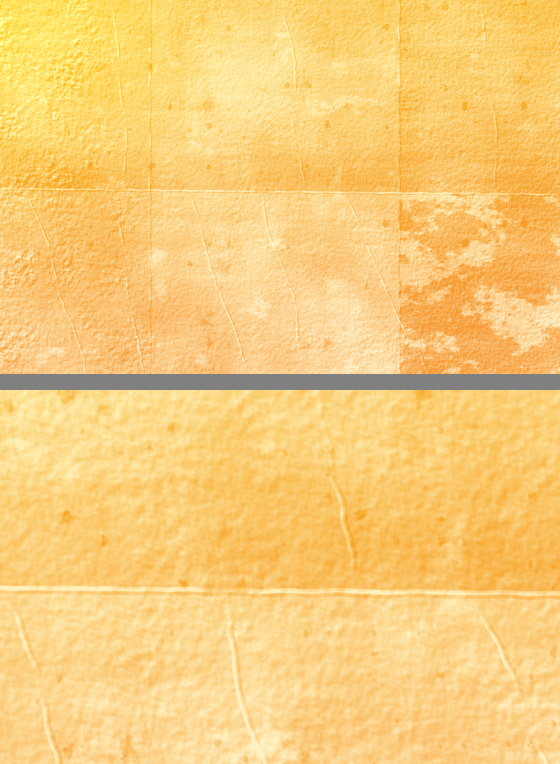
Top, the full canvas; bottom, a detail of the centre.
Reproduce this texture procedurally as a Shadertoy shader.

```glsl
// Weathered plaster wall of three by two panels, washed from yellow down to orange.

vec2 hash2(vec2 p) {
    vec3 q = fract(p.xyx * vec3(0.1031, 0.1030, 0.0973));
    q += dot(q, q.yzx + 33.33);
    return fract((q.xx + q.yz) * q.zy);
}

float corner(vec2 cell, vec2 offset) {
    float angle = 6.2832 * hash2(cell).x;
    return dot(vec2(cos(angle), sin(angle)), offset);
}

float gradientNoise(vec2 p) {
    vec2 i = floor(p), f = fract(p);
    vec2 u = f * f * f * (f * (f * 6.0 - 15.0) + 10.0);
    vec2 e = vec2(1, 0);
    return mix(mix(corner(i, f), corner(i + e, f - e), u.x),
               mix(corner(i + e.yx, f - e.yx), corner(i + 1.0, f - 1.0), u.x), u.y);
}

float fbm(vec2 p, int octaves) {
    float sum = 0.0, amp = 0.6;
    for (int i = 0; i < octaves; i++) {
        sum += amp * gradientNoise(p);
        p = mat2(1.6, 1.2, -1.2, 1.6) * p + 17.3;
        amp *= 0.6;
    }
    return sum;
}

// Bumps lit from the upper left
float relief(vec2 p) {
    return fbm(p, 3) - fbm(p + vec2(-0.25, 0.3), 3);
}

// Soft line of given half width, never thinner than a pixel
float line(float d, float width) {
    float soft = 0.8 / iResolution.y;
    return smoothstep(width + soft, max(width - soft, 0.0), abs(d));
}

// Sparse ragged dark pits, one at most per cell
float pits(vec2 p) {
    vec2 cell = floor(p), h = hash2(cell + 51.0);
    vec2 d = (fract(p) - 0.35 - 0.3 * h) * vec2(1.3, 0.9);
    float r = 0.2 * h.y + 0.3 * fbm(p * 4.0, 3);
    return step(0.86, h.x) * smoothstep(r + 0.06, r - 0.06, length(d));
}

// Long thin scratches, three above the level seam and five below it
float scratches(vec2 uv, float seamY) {
    float sum = 0.0;
    for (int i = 0; i < 8; i++) {
        float k = float(i), upper = step(k, 2.5), j = k - 3.0;
        float x0 = mix(0.05 + 0.14 * j, 0.20 + 0.29 * k + 0.02 * k * k, upper);
        float fall = mix(seamY, 1.0, upper) - uv.y;
        float slope = mix(0.12 + 0.22 * hash2(vec2(k, 4)).x, 0.06, upper);
        float bend = 0.02 * gradientNoise(vec2(k * 7.3, fall * 5.0))
                   + 0.003 * gradientNoise(vec2(k * 3.1, fall * 45.0));
        float d = (uv.x - x0 - slope * fall - bend) * 1.4;
        float span = smoothstep(0.0, 0.05, fall) * smoothstep(0.53, 0.46, fall);
        float wear = smoothstep(-0.5, 0.2, gradientNoise(vec2(k * 5.7, fall * 14.0)));
        sum += span * wear * (line(d, 0.0013) - 0.7 * line(d - 0.004, 0.0011));
    }
    return sum;
}

void mainImage(out vec4 fragColor, in vec2 fragCoord) {
    vec2 uv = fragCoord / iResolution.xy;
    vec2 p = fragCoord / iResolution.y;
    float aspect = iResolution.x / iResolution.y;

    // Panel layout
    float seamY = 0.496 - 0.016 * uv.x;
    float upper = smoothstep(-0.003, 0.003, uv.y - seamY);
    float right = smoothstep(0.709, 0.715, uv.x);
    float left = smoothstep(0.30, 0.04, uv.x + 0.25 * fbm(p * 4.0, 4));
    float middle = smoothstep(0.262, 0.272, uv.x) * (1.0 - right);

    // Broad stains and pale patches
    float tone = 0.45 + 0.55 * fbm(p * 2.6 + 3.0, 6);
    vec2 glow = (uv - vec2(0.53, 0.79)) * vec2(4.2, 4.5);
    tone += 0.38 * upper * middle * exp(-dot(glow, glow));
    tone -= upper * 0.24 * smoothstep(0.20, 0.0, uv.y - seamY);
    tone += (1.0 - upper) * middle * (0.10 + 0.12 * smoothstep(0.35, 0.65, uv.x));
    tone += 0.15 * fbm(p * vec2(3.0, 32.0), 4) * (1.0 + right);
    tone += 0.20 * fbm(p * vec2(14.0, 4.0) + 5.0, 4) * middle;

    // Crisp surface grain, rough and clumped toward the left
    float clump = smoothstep(-0.25, 0.35, fbm(p * 7.0 + 12.0, 3));
    tone += relief(p * 100.0) * (0.40 + 0.15 * right);
    tone += relief(p * 62.0 + 9.0) * (0.10 + 0.35 * clump + left * (0.35 + 0.6 * clump));
    tone += left * 0.12 * smoothstep(0.2, 0.8, uv.y);

    // Flaked paint, heavy and finely broken in the lower right panel
    float flakes = fbm(p * vec2(6.0, 9.0) + 31.0, 6) + 0.45 * fbm(p * vec2(28.0, 40.0), 4);
    float flaked = right * (1.0 - upper);
    tone += flaked * (0.55 * smoothstep(-0.06, 0.16, flakes) - 0.26);
    tone += (1.0 - flaked) * 0.26 * smoothstep(0.24, 0.46, flakes);
    tone -= (1.0 - flaked) * 0.24 * smoothstep(0.32, 0.50, -flakes);

    // Pits and scratches
    tone -= 0.40 * pits(p * 19.0) * (1.0 - 0.5 * left) + 0.32 * pits(p * 50.0 + 8.0);
    tone += 0.38 * scratches(uv, seamY);

    // Upright seams repeat at the panel width; the level seam splits the rows
    float across = (fract((uv.x - 0.267) / 0.445 + 0.5) - 0.5) * 0.445 * aspect;
    across += 0.004 * gradientNoise(vec2(uv.x * 2.0, p.y * 30.0));
    float down = uv.y - seamY + 0.003 * gradientNoise(vec2(p.x * 28.0, 2.0));
    float wearV = smoothstep(-0.1, 0.3, gradientNoise(vec2(floor(uv.x * 2.0) * 9.0, p.y * 17.0)));
    float wearH = smoothstep(-0.45, 0.2, gradientNoise(vec2(p.x * 15.0, 7.0)));
    tone += wearV * (0.15 + 0.35 * upper) * line(across, 0.0022) - 0.28 * line(across - 0.004, 0.0016);
    tone += wearH * 0.5 * line(down, 0.002) - 0.28 * line(down + 0.004, 0.0016);

    // Colour wash
    tone = clamp(tone, -0.15, 1.05);
    float height = smoothstep(0.0, 1.0, uv.y + 0.15 * (0.5 - uv.x));
    vec3 shade = mix(vec3(0.97, 0.64, 0.27), vec3(0.97, 0.71, 0.18), height);
    vec3 pale = mix(vec3(1.0, 0.93, 0.76), vec3(1.0, 0.93, 0.66), height);
    vec3 color = mix(shade, pale, tone);
    float sun = smoothstep(0.55, 0.0, length((uv - vec2(0, 1)) * vec2(1.1, 0.8)));
    color += sun * vec3(0.02, 0.07, -0.05);
    fragColor = vec4(clamp(color, 0.0, 1.0), 1.0);
}
```
